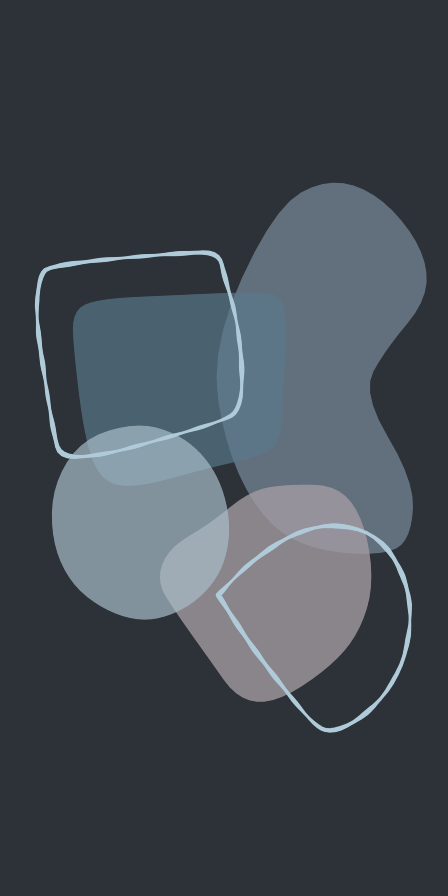
Reproduce this background procedurally as a Shadertoy shader.

```glsl
// Translucent organic blobs and two hand-drawn outlines on a dark ground.
// Each shape is a closed quadratic B-spline; its signed distance gives
// a soft-edged fill or a stroke, and the layers are blended back to front.

const vec2 GRID = vec2(384.0, 768.0);   // design units across the canvas
const int CORNERS = 14;                 // control points per shape
const int STEPS = 5;                    // straight pieces per spline arc
const float STROKE = 1.75;              // half width of the outlines
const float WOBBLE = 0.3;               // hand-drawn variation of the stroke

// Colours: rgb and opacity
const vec3 GROUND = vec3(0.178, 0.197, 0.220);
const vec4 SLATE  = vec4(0.384, 0.435, 0.486, 1.00);
const vec4 TEAL   = vec4(0.347, 0.480, 0.553, 0.66);
const vec4 MAUVE  = vec4(0.648, 0.616, 0.643, 0.77);
const vec4 MIST   = vec4(0.665, 0.750, 0.794, 0.68);
const vec4 LINE   = vec4(0.685, 0.795, 0.850, 1.00);

// Spline control polygons
const vec2 BEAN[CORNERS] = vec2[](
    vec2(281, 616), vec2(325, 602), vec2(363, 556), vec2(368, 513), vec2(330, 468),
    vec2(310, 431), vec2(355, 356), vec2(353, 310), vec2(335, 292), vec2(272, 295),
    vec2(228, 318), vec2(194, 380), vec2(180, 470), vec2(235, 590));
const vec2 CUSHION[CORNERS] = vec2[](
    vec2(63, 468), vec2(62, 502), vec2(84, 512), vec2(150, 515), vec2(218, 518),
    vec2(242, 515), vec2(246, 488), vec2(243, 438), vec2(241, 392), vec2(228, 378),
    vec2(175, 366), vec2(118, 350), vec2(88, 354), vec2(73, 388));
const vec2 PEBBLE[CORNERS] = vec2[](
    vec2(248, 353), vec2(290, 352), vec2(312, 323), vec2(321, 268), vec2(308, 225),
    vec2(282, 195), vec2(236, 165), vec2(204, 168), vec2(180, 202), vec2(150, 244),
    vec2(134, 270), vec2(144, 298), vec2(180, 319), vec2(215, 348));
const vec2 DISC[CORNERS] = vec2[](
    vec2(117, 406), vec2(151, 397), vec2(175, 378), vec2(191, 351), vec2(198, 316),
    vec2(192, 282), vec2(174, 257), vec2(149, 241), vec2(121, 235), vec2(89, 245),
    vec2(60, 268), vec2(44, 305), vec2(45, 352), vec2(70, 392));
const vec2 FRAME[CORNERS] = vec2[](
    vec2(30, 496), vec2(34, 532), vec2(44, 541), vec2(160, 552), vec2(188, 551),
    vec2(192, 532), vec2(203, 495), vec2(208, 453), vec2(206, 416), vec2(190, 407),
    vec2(140, 392), vec2(90, 378), vec2(52, 375), vec2(46, 396));
// The doubled first point makes a sharp tip
const vec2 PETAL[CORNERS] = vec2[](
    vec2(187, 258), vec2(187, 258), vec2(212, 284), vec2(250, 311), vec2(288, 320),
    vec2(326, 308), vec2(349, 271), vec2(353, 228), vec2(340, 185), vec2(312, 153),
    vec2(283, 139), vec2(268, 148), vec2(245, 176), vec2(214, 216));

// Signed distance to a closed spline, negative inside
float splineDistance(vec2 p, vec2 corner[CORNERS]) {
    vec2 a = mix(corner[CORNERS - 1], corner[0], 0.5);
    float nearest = 1e9;
    float side = 1.0;
    for (int i = 0; i < CORNERS; i++) {
        vec2 start = a;
        vec2 end = mix(corner[i], corner[(i + 1) % CORNERS], 0.5);
        for (int k = 1; k <= STEPS; k++) {
            float t = float(k) / float(STEPS);
            vec2 b = mix(mix(start, corner[i], t), mix(corner[i], end, t), t);
            vec2 edge = b - a;
            vec2 toP = p - a;
            float along = clamp(dot(toP, edge) / max(dot(edge, edge), 1e-6), 0.0, 1.0);
            vec2 gap = toP - edge * along;
            nearest = min(nearest, dot(gap, gap));
            // Flip the side for each edge crossed by a ray to the right
            bool above = a.y > p.y;
            if (above != (b.y > p.y) && p.x < a.x + toP.y * edge.x / edge.y) side = -side;
            a = b;
        }
    }
    return side * sqrt(nearest);
}

// Blend a layer with an edge one screen pixel wide
void paint(inout vec3 color, vec4 ink, float dist, float pixel) {
    float coverage = 1.0 - smoothstep(-0.6 * pixel, 0.6 * pixel, dist);
    color = mix(color, ink.rgb, ink.a * coverage);
}

void mainImage(out vec4 fragColor, in vec2 fragCoord) {
    vec2 p = fragCoord / iResolution.xy * GRID;
    float pixel = GRID.x / iResolution.x;
    vec3 color = GROUND;

    // Filled shapes
    paint(color, SLATE, splineDistance(p, BEAN), pixel);
    paint(color, TEAL, splineDistance(p, CUSHION), pixel);
    paint(color, MAUVE, splineDistance(p, PEBBLE), pixel);
    paint(color, MIST, splineDistance(p, DISC), pixel);

    // Outlines with a slightly uneven width
    float width = STROKE + WOBBLE * (sin(p.x * 0.19 + p.y * 0.11) + sin(p.y * 0.23 - p.x * 0.07));
    paint(color, LINE, abs(splineDistance(p, FRAME)) - width, pixel);
    paint(color, LINE, abs(splineDistance(p, PETAL)) - width, pixel);

    fragColor = vec4(color, 1.0);
}
```
